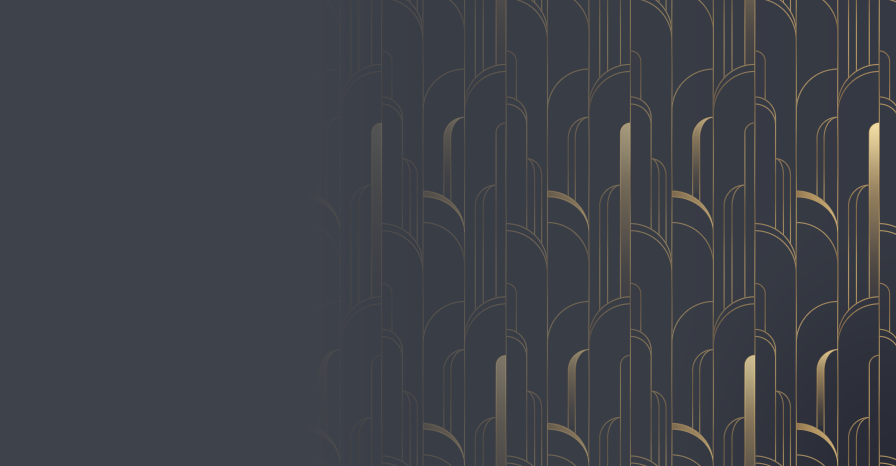
Reproduce this background procedurally as a WebGL 2 fragment shader.

```glsl
#version 300 es
precision highp float;
// Art deco wallpaper: thin gold arches in three repeating column types over
// slate, fading into a plain left side. Every curve is one quarter-arch
// distance function; rows are split along the curved top of each column.

uniform vec2 u_resolution;
out vec4 outColor;

const float COLUMNS_PER_HEIGHT = 11.237;
const float COLUMN_OFFSET = 8.2016;
const float ROW = 5.604;
const float FAR = 9.0;
const vec3 SLATE = vec3(0.245, 0.26, 0.29);
const vec3 NIGHT = vec3(0.20, 0.215, 0.255);
const vec3 INK = vec3(0.14, 0.15, 0.19);
const vec3 BRONZE = vec3(0.50, 0.39, 0.26);
const vec3 GOLD = vec3(0.76, 0.63, 0.41);
const vec3 CREAM = vec3(0.96, 0.87, 0.64);

// Signed distance to a quarter arch that falls from its top to one side
// (+1 right, -1 left), then runs straight down. y grows downwards.
float arch(vec2 p, vec2 top, vec2 radius, float side) {
  float x = (p.x - top.x) * side;
  if (x < 0.0) return FAR;
  vec2 q = vec2(x + 1e-4, min(p.y - top.y - radius.y, 0.0));
  float f = length(q / radius);
  return (f - 1.0) * f / length(q / (radius * radius));
}

float stroke(vec2 p, vec2 top, vec2 radius, float side) {
  return abs(arch(p, top, radius, side));
}

float coverage(float d, float pixel) {
  return clamp(0.5 - d / pixel, 0.0, 1.0);
}

// Local position below the column-wide arch; the row index goes in z.
vec3 toRow(vec2 p, float top, float side) {
  float x = side < 0.0 ? 1.0 - p.x : p.x;
  float drop = 1.0 - sqrt(max(1.0 - x * x, 0.0));
  float row = floor((p.y - top - drop) / ROW);
  return vec3(p.x, p.y - top - row * ROW, row);
}

// Column-wide arches bounding a row, with an echo at the given gap.
float ridge(vec2 p, float side, float gap) {
  vec2 top = vec2(side < 0.0 ? 1.0 : 0.0, 0.0);
  vec2 echo = top + vec2(0.0, gap);
  vec2 next = vec2(0.0, ROW);
  float d = min(stroke(p, top, vec2(1.0), side), stroke(p, echo, vec2(1.0), side));
  return min(d, stroke(p - next, top, vec2(1.0), side));
}

bool isFilled(float cell, float row) {
  return mod(cell + row, 2.0) < 0.5;
}

// Each column gives: line distance, fill opacity, fill brightness.
vec3 barColumn(vec2 p, float cell, float pixel) {
  vec3 r = toRow(p, 1.553, -1.0);
  float bar = arch(r.xy, vec2(1.0, 1.41), vec2(0.24), -1.0);
  float d = min(ridge(r.xy, -1.0, 0.17), abs(bar));
  d = min(d, stroke(r.xy, vec2(0.76, 2.91), vec2(0.50), -1.0));
  d = min(d, stroke(r.xy, vec2(0.76, 2.91), vec2(0.31, 0.50), -1.0));
  float t = clamp((r.y - 1.41) / 4.2, 0.0, 1.0);
  float fill = isFilled(cell, r.z) ? coverage(bar, pixel) * (1.0 - 0.85 * t) : 0.0;
  return vec3(d, fill, 1.0 - t);
}

vec3 steppedColumn(vec2 p) {
  vec3 r = toRow(p, 5.392, 1.0);
  float d = ridge(r.xy, 1.0, 0.17);
  float middle = arch(r.xy, vec2(0.0, 2.55), vec2(0.5), 1.0);
  if (middle > 0.0) d = min(d, stroke(r.xy, vec2(0.0, 1.44), vec2(0.25), 1.0));
  d = min(d, abs(middle));
  d = min(d, stroke(r.xy, vec2(0.0, 2.72), vec2(0.5), 1.0));
  d = min(d, stroke(r.xy, vec2(0.5, 4.04), vec2(0.36, 0.40), 1.0));
  d = min(d, stroke(r.xy, vec2(0.5, 4.04), vec2(0.19, 0.40), 1.0));
  return vec3(d, 0.0, 0.0);
}

vec3 crescentColumn(vec2 p, float cell, float pixel) {
  vec3 r = toRow(p, 1.666, -1.0);
  float d = ridge(r.xy, -1.0, 0.0);
  float outer = arch(r.xy, vec2(1.0, 1.16), vec2(0.5), -1.0);
  float inner = arch(r.xy, vec2(1.0, 1.16), vec2(0.33, 0.5), -1.0);
  float swoosh = arch(r.xy, vec2(0.0, 2.94), vec2(1.0), 1.0);
  float hollow = arch(r.xy, vec2(0.0, 3.08), vec2(1.0, 0.86), 1.0);
  float fill = coverage(max(swoosh, -hollow), pixel) * step(r.y, 3.94);
  float tone = 0.25 + 0.5 * r.x;
  if (swoosh > 0.0) {
    d = min(d, min(abs(outer), abs(inner)));
    float t = clamp((r.y - 1.16) / 1.9, 0.0, 1.0);
    if (isFilled(cell, r.z) && r.y < 3.0) {
      fill = max(fill, coverage(max(outer, -inner), pixel) * (1.0 - 0.9 * t));
      tone = 0.85 * (1.0 - t);
    }
  }
  d = min(d, min(abs(swoosh), abs(hollow)));
  d = min(d, stroke(r.xy, vec2(0.0, 3.70), vec2(1.0), 1.0));
  return vec3(d, fill, tone);
}

vec3 metal(float tone) {
  return mix(mix(BRONZE, GOLD, smoothstep(0.0, 0.55, tone)), CREAM, smoothstep(0.5, 1.0, tone));
}

void main() {
  vec2 uv = gl_FragCoord.xy / u_resolution;
  float pixel = COLUMNS_PER_HEIGHT / u_resolution.y;
  vec2 p = vec2(gl_FragCoord.x, u_resolution.y - gl_FragCoord.y) * pixel;
  p.x -= COLUMN_OFFSET;
  float column = floor(p.x);
  float cell = floor(column / 3.0);
  float kind = column - 3.0 * cell;
  vec2 local = vec2(p.x - column, p.y);

  // Slate ground, darkest in the lower right corner
  vec3 color = mix(SLATE, NIGHT, 0.45 * smoothstep(0.32, 0.48, uv.x) + 0.35 * smoothstep(0.6, 1.0, uv.x));
  color = mix(color, INK, 0.7 * smoothstep(0.45, 0.0, length((uv - vec2(1.0, 0.0)) * vec2(1.6, 0.8))));

  // Gold linework and gradient fills
  vec3 deco = kind < 0.5 ? barColumn(local, cell, pixel)
    : kind < 1.5 ? steppedColumn(local) : crescentColumn(local, cell, pixel);
  float line = min(deco.x, min(local.x, 1.0 - local.x));
  float sheen = 0.38 + 0.22 * sin(p.y * 2.242 + kind * 1.7 - 0.8);
  float fade = clamp((uv.x - 0.34) / 0.62, 0.0, 1.0);
  color = mix(color, metal(sheen), 0.85 * fade * coverage(line - 0.014, pixel));
  color = mix(color, metal(deco.z), fade * deco.y);
  outColor = vec4(color, 1.0);
}
```
